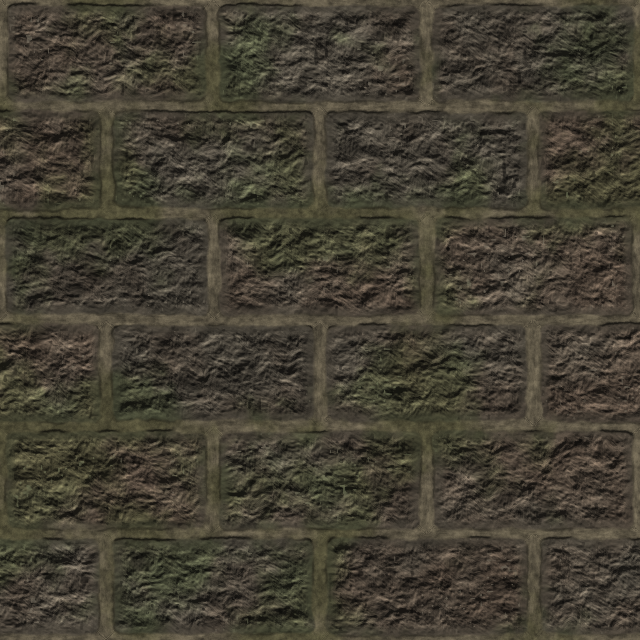
This texture is drawn by a three.js fragment shader. Its source:

```glsl
varying vec2 vUv;

float hash(vec2 p) {
  vec3 q = fract(p.xyx * 0.1031);
  q += dot(q, q.yzx + 33.33);
  return fract((q.x + q.y) * q.z);
}

float noise(vec2 p) {
  vec2 i = floor(p), f = fract(p);
  f = f * f * (3.0 - 2.0 * f);
  return mix(mix(hash(i), hash(i + vec2(1.0, 0.0)), f.x),
             mix(hash(i + vec2(0.0, 1.0)), hash(i + 1.0), f.x), f.y);
}

// Fractal noise, centred on zero
float fbm(vec2 p) {
  float sum = 0.0, amp = 0.5;
  for (int i = 0; i < 5; i++) {
    sum += amp * (noise(p) - 0.5);
    p = mat2(1.6, 1.2, -1.2, 1.6) * p + 17.3;
    amp *= 0.6;
  }
  return sum;
}

// Height of the split stone face
float relief(vec2 p) {
  p += 0.012 * (vec2(noise(p * 38.0), noise(p * 38.0 + 9.0)) - 0.5);
  return fbm(p * vec2(34.0, 50.0) + 5.0);
}

float roundedBox(vec2 p, vec2 halfSize, float radius) {
  vec2 q = abs(p) - halfSize + radius;
  return length(max(q, 0.0)) + min(max(q.x, q.y), 0.0) - radius;
}

void main() {
  vec2 uv = vUv;

  // Running bond: three blocks across, six courses
  vec2 bent = uv + 0.004 * vec2(fbm(uv * 9.0), fbm(uv * 9.0 + 40.0));
  vec2 grid = bent * vec2(3.0, 6.0);
  float course = floor(grid.y);
  grid.x += 0.5 * mod(course + 1.0, 2.0);
  vec2 id = vec2(mod(floor(grid.x), 3.0), mod(course, 6.0));
  vec2 local = (fract(grid) - 0.5) / vec2(3.0, 6.0);
  float seed = hash(id + 3.7);
  float tone = hash(id * 2.3 + 11.0);

  // Block outline with a worn, uneven edge
  vec2 halfSize = vec2(0.1575, 0.0765) - 0.003 * vec2(seed, tone);
  float edge = roundedBox(local, halfSize, 0.012);
  edge += 0.008 * fbm(uv * 45.0) + 0.005 * fbm(uv * 14.0 + 7.0);
  float block = 1.0 - smoothstep(-0.003, 0.003, edge);
  float margin = smoothstep(-0.019, -0.003, edge + 0.012 * fbm(uv * 30.0 + 21.0));

  // Rough face lit from above
  vec2 facePos = uv + id * 0.37;
  float height = relief(facePos);
  float slope = height - relief(facePos + vec2(-0.0015, 0.0038));
  float broad = fbm(uv * 11.0 + 60.0);
  float rough = mix(1.0, 0.5, margin);

  vec3 brown = vec3(0.272, 0.234, 0.198);
  vec3 grey = vec3(0.252, 0.234, 0.203);
  vec3 stone = mix(brown, grey, clamp(tone + 1.6 * broad, 0.0, 1.0));
  stone *= 0.94 + 0.13 * seed + 0.25 * broad;
  stone *= max(0.35, 1.0 + rough * (3.6 * slope + 0.65 * height));
  stone = mix(stone, vec3(0.295, 0.275, 0.235), 0.4 * margin);

  // Dark pits and pale grit
  float pit = smoothstep(0.74, 0.92, noise(facePos * vec2(125.0, 165.0)));
  stone *= 1.0 - 0.38 * pit * rough;
  float grit = smoothstep(0.83, 0.95, noise(facePos * 185.0 + 31.0));
  grit *= smoothstep(0.5, 0.8, noise(facePos * 17.0 + 4.0));
  stone = mix(stone, vec3(0.48, 0.45, 0.39), 0.6 * grit * rough);

  // Mortar with trowel streaks along each joint
  float across = smoothstep(-0.004, 0.004, (abs(local.y) - 0.0833) - (abs(local.x) - 0.1667));
  vec2 stretch = mix(vec2(150.0, 42.0), vec2(42.0, 150.0), across);
  float streak = fbm(uv * stretch);
  float grain = fbm(uv * 130.0 + 13.0);
  vec3 mortar = vec3(0.365, 0.335, 0.272) * (1.0 + 0.6 * streak + 0.55 * grain);

  // Moss gathers in the joints and faintly tints the blocks
  float moss = smoothstep(-0.02, 0.22, fbm(uv * 6.0 + 82.0));
  mortar = mix(mortar, vec3(0.285, 0.278, 0.185) * (1.0 + 0.7 * grain), 0.7 * moss);
  stone = mix(stone, stone * vec3(0.92, 1.02, 0.88), moss);

  vec3 color = mix(mortar, stone, block);

  // Broken shadow line, strongest under the horizontal joints
  float broken = smoothstep(0.42, 0.72, noise(uv * vec2(24.0, 30.0) + 51.0));
  float under = mix(0.3, 0.65, across * step(0.0, local.y));
  float crack = exp(-pow((edge - 0.001) / 0.0022, 2.0));
  color *= 1.0 - crack * broken * under;

  gl_FragColor = vec4(clamp(color, 0.0, 1.0), 1.0);
}
```
